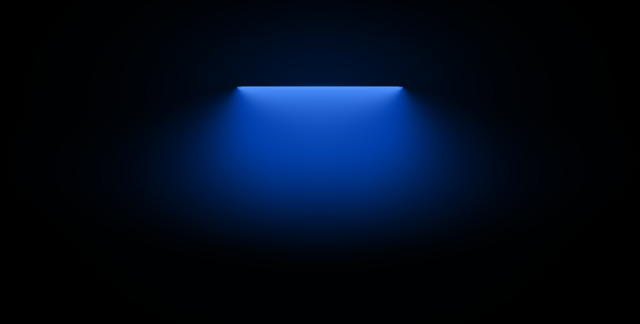
This background is drawn by a Shadertoy shader. Its source:

```glsl
const vec3 BEAM_BLUE = vec3(0.0, 0.25, 0.68);
const vec3 HOT_BLUE = vec3(0.31, 0.57, 1.0);
const vec3 EDGE_BLUE = vec3(0.48, 0.72, 1.0);
const vec3 HALO_BLUE = vec3(0.0, 0.062, 0.165);
const vec3 AMBIENT_BLUE = vec3(0.0, 0.012, 0.028);

// Elliptical gaussian falloff with separate radii per axis.
float softEllipse(vec2 p, vec2 radius) {
    vec2 q = p / radius;
    return exp(-dot(q, q));
}

// Angle at the nearest lamp end: 0 is straight down, positive is outward.
float endAngle(vec2 p, float halfWidth) {
    return atan(abs(p.x) - halfWidth, -p.y);
}

// Fan of light that fades outward around the ends and with distance.
float beam(vec2 p, float angle) {
    float fan = 1.0 - smoothstep(-0.5, 1.45, angle);
    float reach = length(p * vec2(0.45, 1.0));
    return fan * (1.0 - smoothstep(0.155, 0.57, reach));
}

// Pale light gathered just under the lamp.
float hotCore(vec2 p, float angle) {
    return exp(-max(-p.y, 0.0) / 0.085) * (1.0 - smoothstep(-1.4, -0.2, angle));
}

// Thin horizontal strip with tapered ends.
float strip(vec2 p, float halfWidth, float thickness, float blur) {
    float across = 1.0 - smoothstep(thickness - blur, thickness + blur, abs(p.y));
    return across * (1.0 - smoothstep(halfWidth - 0.02, halfWidth + 0.002, abs(p.x)));
}

void mainImage(out vec4 fragColor, in vec2 fragCoord) {
    float pixel = 1.0 / iResolution.y;
    float lampHeight = 0.731;
    float halfWidth = 0.256;
    vec2 p = (fragCoord - 0.5 * iResolution.xy) * pixel;
    p.y += 0.5 - lampHeight;

    // Dim surroundings
    vec3 color = HALO_BLUE * softEllipse(p, vec2(0.4, 0.22));
    color += AMBIENT_BLUE * softEllipse(p + vec2(0.0, 0.15), vec2(0.65, 0.5));

    // Light cast below the lamp
    float angle = endAngle(p, halfWidth);
    float below = 1.0 - smoothstep(-pixel, pixel, p.y);
    vec3 light = mix(BEAM_BLUE, HOT_BLUE, hotCore(p, angle));
    color = mix(color, light, beam(p, angle) * below);

    // Lamp edge and the faint bloom over its middle
    float bloom = exp(-abs(p.y) / 0.006) * softEllipse(p, vec2(0.12, 0.1));
    color += BEAM_BLUE * bloom * 0.3 * (1.0 - below);
    color = mix(color, EDGE_BLUE, 0.75 * strip(p, halfWidth, 0.0022, pixel));

    fragColor = vec4(clamp(color, 0.0, 1.0), 1.0);
}
```
